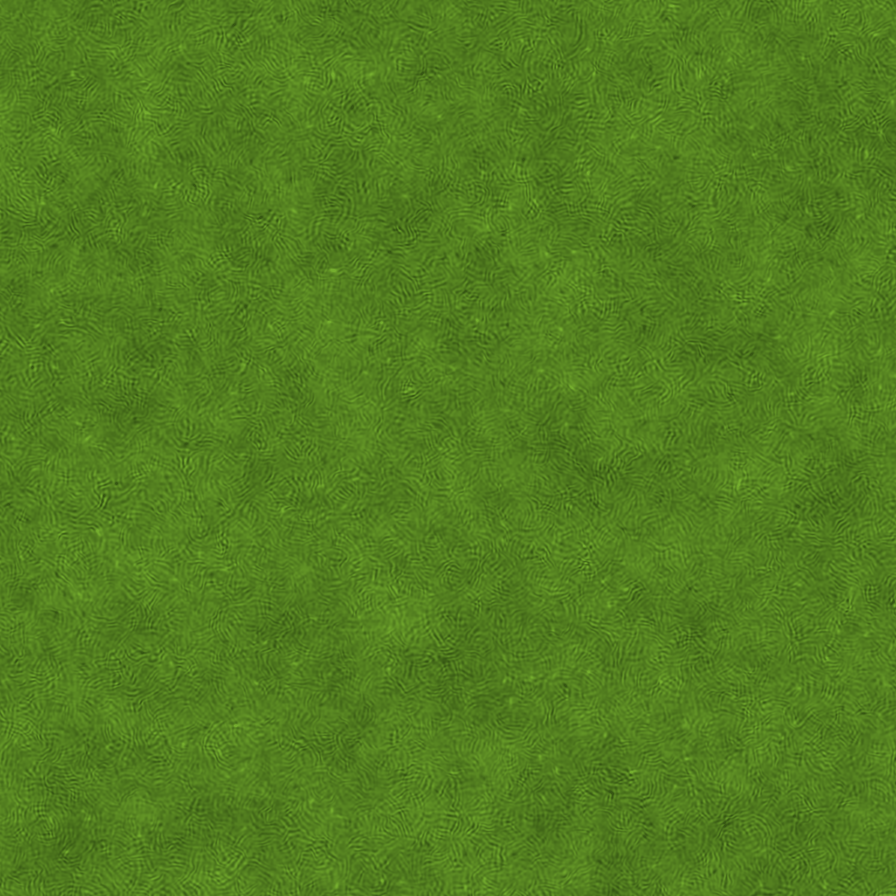
This texture is drawn by a Shadertoy shader. Its source:

```glsl
// Mown grass seen from above: soft blotches of light and shade, covered by
// fine combed strokes made of scattered wave packets with random directions,
// plus a sharp grain and a few bright and dark blade tips.

// Integer hash: four random values in 0..1 for a cell and a seed
vec4 hash4(vec2 cell, int seed) {
    ivec2 c = ivec2(cell);
    uvec4 v = uvec4(c.x, c.y, seed, c.x + 57 * c.y) * 1664525u + 1013904223u;
    v += v.yzxy * v.wxyz;
    v ^= v >> 16u;
    v += v.yzxy * v.wxyz;
    v ^= v >> 16u;
    return vec4(v & 65535u) / 65535.0;
}

float valueNoise(vec2 p, int seed) {
    vec2 cell = floor(p), f = fract(p);
    f = f * f * (3.0 - 2.0 * f);
    float low = mix(hash4(cell, seed).x, hash4(cell + vec2(1, 0), seed).x, f.x);
    float high = mix(hash4(cell + vec2(0, 1), seed).x, hash4(cell + vec2(1, 1), seed).x, f.x);
    return mix(low, high, f.y);
}

// Sum of wave packets, two per cell; each one is a tuft of parallel strokes
float combedStrokes(vec2 p) {
    float sum = 0.0;
    for (int y = -1; y <= 1; y++)
    for (int x = -1; x <= 1; x++)
    for (int k = 0; k < 2; k++) {
        vec2 cell = floor(p) + vec2(x, y);
        vec4 rnd = hash4(cell, 11 + k);
        vec2 d = p - cell - rnd.xy;
        float angle = 6.2832 * rnd.z;
        float across = dot(d, vec2(cos(angle), sin(angle)));
        float along = dot(d, vec2(-sin(angle), cos(angle)));
        float bend = 0.3 * along * along;
        float frequency = mix(16.0, 28.0, fract(rnd.w * 7.0));
        sum += exp(-4.0 * dot(d, d)) * cos(frequency * (across + bend) + 6.2832 * rnd.w);
    }
    return sum;
}

// Sparse blade tips: positive where bright, negative where dark
float bladeTips(vec2 p) {
    float sum = 0.0;
    for (int y = -1; y <= 1; y++)
    for (int x = -1; x <= 1; x++) {
        vec2 cell = floor(p) + vec2(x, y);
        vec4 rnd = hash4(cell, 23);
        vec2 d = p - cell - rnd.xy;
        float angle = 6.2832 * rnd.z;
        d = mat2(cos(angle), sin(angle), -sin(angle), cos(angle)) * d;
        float tip = exp(-dot(d * vec2(4.5, 9.0), d * vec2(4.5, 9.0)));
        sum += tip * (step(0.94, rnd.w) - 0.8 * step(rnd.w, 0.05));
    }
    return sum;
}

void mainImage(out vec4 fragColor, in vec2 fragCoord) {
    vec2 p = fragCoord / iResolution.y;

    // Blotches in three sizes
    float blotches = 0.34 * valueNoise(p * 13.0, 1)
                   + 0.36 * valueNoise(p * 29.0 + 5.3, 2)
                   + 0.30 * valueNoise(p * 62.0 + 9.7, 3) - 0.50;

    // Strokes, broken up by a small wave and stronger in some patches
    vec2 wave = vec2(valueNoise(p * 130.0, 4), valueNoise(p * 130.0, 5)) - 0.5;
    float strength = mix(0.14, 0.38, valueNoise(p * 24.0, 6));
    float strokes = strength * combedStrokes(p * 52.0 + 0.16 * wave);

    float grain = 0.55 * (valueNoise(p * 300.0, 7) - 0.5);

    float tone = 0.425 + 0.78 * blotches + strokes + grain + 0.8 * bladeTips(p * 54.0);
    tone = clamp(tone, -0.45, 1.45);

    // Deep green to fresh green
    vec3 colour = mix(vec3(0.27, 0.42, 0.10), vec3(0.40, 0.60, 0.155), tone);
    fragColor = vec4(colour, 1.0);
}
```
